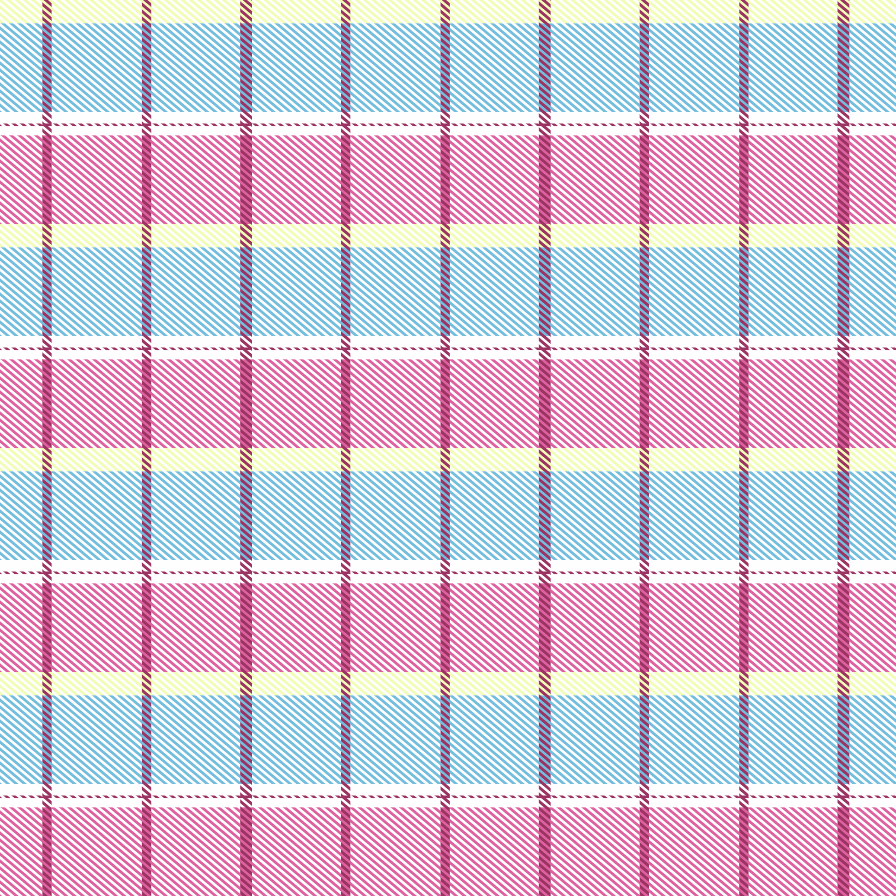
Write a WebGL 2 fragment shader that draws this pattern.

```glsl
#version 300 es
precision highp float;

uniform vec2 u_resolution;
out vec4 fragColor;

// Repeats across the canvas; all whole so that the cloth tiles
const float BAND_REPEATS = 4.0;
const float STRIPE_REPEATS = 9.0;
const vec2 TWILL_REPEATS = vec2(108.0, 128.0);

// Band edges and thin line, as fractions of one band repeat from its top
const float YELLOW_END = 0.1042;
const float BLUE_END = 0.5;
const float WHITE_END = 0.6042;
const float LINE_CENTER = 0.557;
const float LINE_WIDTH = 0.0115;

// Upright stripes: centre in one repeat, widths in canvas units
const float STRIPE_CENTER = 0.472;
const float STRIPE_WIDTH = 0.0104;
const float WIDE_STRIPE_WIDTH = 0.0132;
const float WIDE_EVERY = 3.0;

// Share of each twill step covered by the thread on top
const float WEFT_COVER = 0.51;
const float WARP_COVER = 0.54;
const float RIB_SOFTNESS = 0.8;

const vec3 WHITE = vec3(1.0, 0.995, 1.0);
const vec3 YELLOW = vec3(0.945, 0.99, 0.71);
const vec3 BLUE = vec3(0.45, 0.74, 0.865);
const vec3 PINK = vec3(0.87, 0.385, 0.625);
const vec3 MAROON = vec3(0.61, 0.205, 0.39);

// Smooth coverage of a strip: distance from its centre, width, pixel size
float strip(float dist, float width, float pixel) {
    return clamp((0.5 * width - abs(dist)) / pixel + 0.5, 0.0, 1.0);
}

// Signed distance to the nearest repeat of a centre, in repeats
float wrapped(float t, float center) {
    return fract(t - center + 0.5) - 0.5;
}

// Strip between two edges of a repeating unit
float band(float t, float start, float end, float pixel) {
    return strip(wrapped(t, 0.5 * (start + end)), end - start, pixel);
}

// Colour of the crosswise threads
vec3 weftColor(float fromTop, float pixel) {
    float t = fromTop * BAND_REPEATS;
    float w = pixel * BAND_REPEATS;
    vec3 color = WHITE;
    color = mix(color, YELLOW, band(t, 0.0, YELLOW_END, w));
    color = mix(color, BLUE, band(t, YELLOW_END, BLUE_END, w));
    color = mix(color, PINK, band(t, WHITE_END, 1.0, w));
    return mix(color, MAROON, strip(wrapped(t, LINE_CENTER), LINE_WIDTH, w));
}

// Mask of the upright stripes, every third one wider
float warpStripe(float x, float pixel) {
    float t = x * STRIPE_REPEATS;
    float isWide = step(WIDE_EVERY - 1.0, mod(floor(t), WIDE_EVERY));
    float width = mix(STRIPE_WIDTH, WIDE_STRIPE_WIDTH, isWide);
    return strip(wrapped(t, STRIPE_CENTER) / STRIPE_REPEATS, width, pixel);
}

void main() {
    vec2 uv = gl_FragCoord.xy / u_resolution;
    vec2 pixel = 1.0 / u_resolution;

    // Diagonal ribs that fall to the right
    float rib = dot(uv, TWILL_REPEATS);
    float ribPixel = min(length(pixel * TWILL_REPEATS) * RIB_SOFTNESS, 0.4);
    float weftOnTop = strip(wrapped(rib, 0.0), WEFT_COVER, ribPixel);
    float warpOnTop = strip(wrapped(rib, 0.5), WARP_COVER, ribPixel);

    // White warp crossed by the bands, then maroon warp over the bands
    vec3 weft = weftColor(1.0 - uv.y, pixel.y);
    vec3 plain = mix(WHITE, weft, weftOnTop);
    vec3 crossed = mix(weft, MAROON, warpOnTop);
    vec3 color = mix(plain, crossed, warpStripe(uv.x, pixel.x));

    fragColor = vec4(color, 1.0);
}
```
